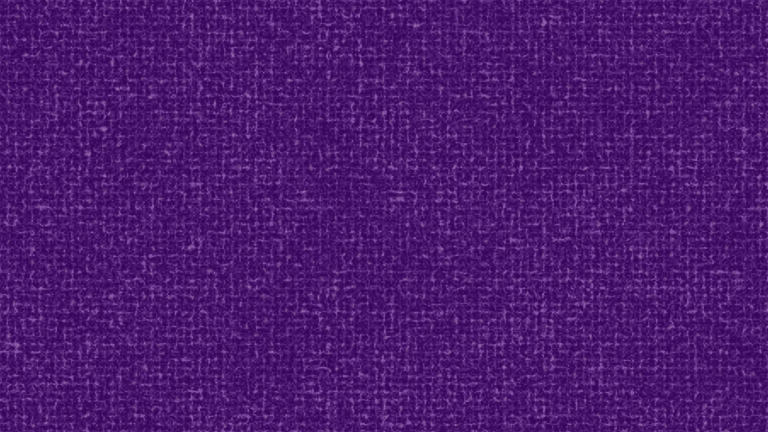
Write a Shadertoy shader that draws this texture.

```glsl
const vec2 CELLS = vec2(96.0, 54.0);          // repeats across and down
const vec3 DARK_PURPLE = vec3(0.215, 0.015, 0.355);
const vec3 LIGHT_PURPLE = vec3(0.47, 0.28, 0.61);
const vec3 FLECK_COLOR = vec3(0.68, 0.50, 0.72);
const float THREAD_WIDTH = 0.125;             // in cells
const float THREAD_STRENGTH = 0.62;
const float THREAD_BREAKS = 1.9;              // wear changes per cell
const float WOBBLE = 0.40;
const float GRAIN_SCALE = 4.7;                // grains per cell
const float GRAIN = 0.48;
const float PATCHES = 0.25;
const float FLECK_CHANCE = 0.10;
const float FLECK_RADIUS = 0.11;

float hash(vec2 p) {
    vec3 q = fract(vec3(p.xyx) * 0.1031);
    q += dot(q, q.yzx + 33.33);
    return fract((q.x + q.y) * q.z);
}

float noise(vec2 p) {
    vec2 i = floor(p);
    vec2 f = fract(p);
    f = f * f * (3.0 - 2.0 * f);
    float low = mix(hash(i), hash(i + vec2(1.0, 0.0)), f.x);
    float high = mix(hash(i + vec2(0.0, 1.0)), hash(i + 1.0), f.x);
    return mix(low, high, f.y);
}

float softLine(float distance, float width) {
    return exp(-0.5 * distance * distance / (width * width));
}

// Broken threads along whole values of across, uneven in brightness
float threads(float across, float along, float seed, float width) {
    float index = round(across);
    float wear = noise(vec2(index * 7.0 + seed, along * THREAD_BREAKS + seed));
    float lineTone = 0.85 + 0.3 * hash(vec2(index, seed));
    return softLine(across - index, width) * (0.15 + wear * wear) * lineTone;
}

// Small bright fibres, at most one in each cell
float flecks(vec2 p, float pixel) {
    vec2 cell = floor(p);
    vec2 spot = 0.25 + 0.5 * vec2(hash(cell + 211.0), hash(cell + 307.0));
    vec2 offset = fract(p) - spot;
    float upright = step(0.5, hash(cell + 401.0));
    offset *= mix(vec2(0.6, 1.0), vec2(1.0, 0.6), upright);
    float present = step(1.0 - FLECK_CHANCE, hash(cell + 503.0));
    return present * softLine(length(offset), max(FLECK_RADIUS, 0.5 * pixel));
}

void mainImage(out vec4 fragColor, in vec2 fragCoord) {
    vec2 p = fragCoord / iResolution.xy * CELLS;
    float pixel = CELLS.y / iResolution.y;

    // Uneven weave
    vec2 bend = vec2(noise(p * 1.7 + 17.0), noise(p * 1.7 + 83.0)) - 0.5;
    vec2 weave = p + WOBBLE * bend;

    // Threads around dark cells
    float width = max(THREAD_WIDTH, 0.5 * pixel);
    float upright = threads(weave.x, weave.y, 13.0, width);
    float level = threads(weave.y, weave.x, 59.0, width);
    float tone = THREAD_STRENGTH * (upright + level);

    // Fine grain, stronger on the threads, and faint broad wear
    float grain = noise(p * GRAIN_SCALE + 131.0);
    tone = tone * (0.5 + grain) + GRAIN * grain * grain;
    tone *= 1.0 + PATCHES * (noise(p * 0.12 + 41.0) - 0.5);

    vec3 color = mix(DARK_PURPLE, LIGHT_PURPLE, clamp(tone, 0.0, 1.15));
    // Flecks sit on the thread crossings
    color = mix(color, FLECK_COLOR, 0.5 * flecks(weave + 0.5, pixel));
    fragColor = vec4(color, 1.0);
}
```
